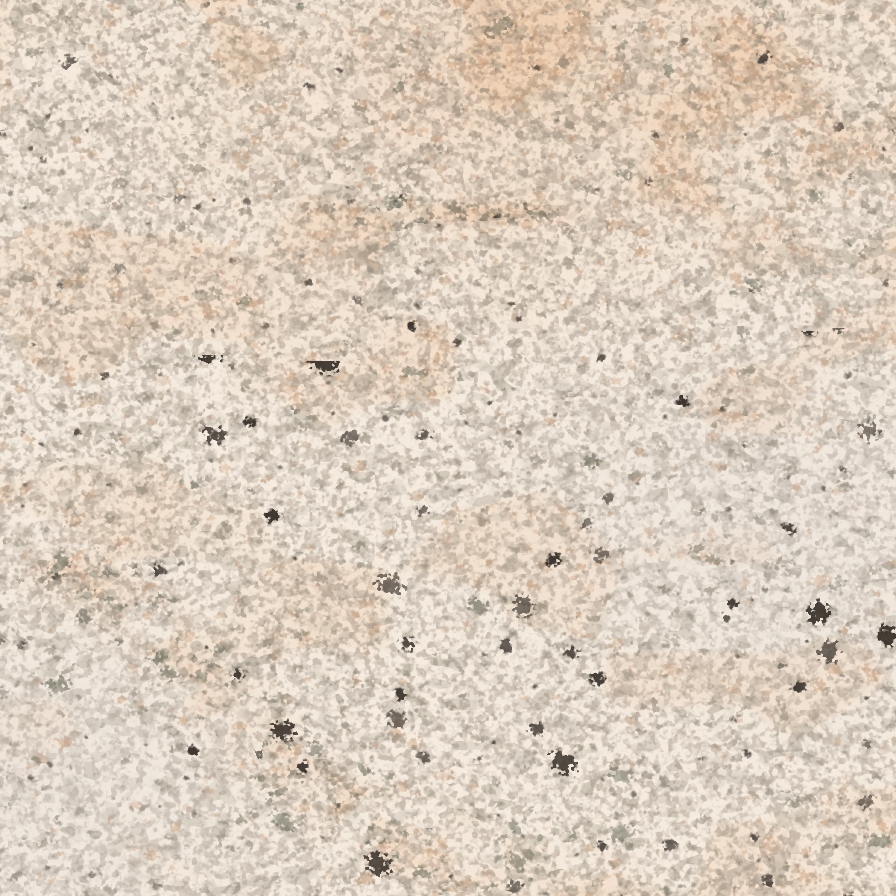
This texture is drawn by a three.js fragment shader. Its source:

```glsl
// Pale cream granite with peach clouds, a greenish vein and dark mineral specks.
varying vec2 vUv;

const vec3 CREAM_LIGHT = vec3(0.960, 0.922, 0.872);
const vec3 CREAM_SHADE = vec3(0.790, 0.742, 0.690);
const vec3 PEACH       = vec3(0.900, 0.770, 0.650);
const vec3 COOL_GREY   = vec3(0.880, 0.855, 0.850);
const vec3 RUST        = vec3(0.780, 0.600, 0.450);
const vec3 GREY_FLECK  = vec3(0.530, 0.500, 0.440);
const vec3 GREEN_FLECK = vec3(0.420, 0.430, 0.370);
const vec3 DARK_MINERAL = vec3(0.200, 0.175, 0.150);

const float GRAIN_SCALE = 170.0;  // cells across the canvas
const float FLECK_SCALE = 85.0;
const float DOT_SCALE   = 52.0;
const float SPOT_SCALE  = 25.0;
const float SOFTNESS    = 0.0019; // edge blur in canvas units

float hash(vec2 p) {
  vec3 q = fract(vec3(p.xyx) * 0.1031);
  q += dot(q, q.yzx + 33.33);
  return fract((q.x + q.y) * q.z);
}

vec2 hash2(vec2 p) {
  return vec2(hash(p + 17.3), hash(p + 71.9));
}

// Cellular noise whose random cell values melt into each other
float cellBlend(vec2 p) {
  vec2 cell = floor(p);
  float total = 0.0;
  float weights = 0.0;
  for (int j = -1; j <= 1; j++) {
    for (int i = -1; i <= 1; i++) {
      vec2 id = cell + vec2(float(i), float(j));
      vec2 away = id + hash2(id) - p;
      float w = exp(-8.0 * dot(away, away));
      total += w * hash(id + 5.7);
      weights += w;
    }
  }
  return total / weights;
}

// Scattered, turned ovals; radii are given in canvas units
float specks(vec2 uv, float scale, float density, float rMin, float rMax, float stretch, float rough) {
  vec2 p = uv * scale;
  vec2 cell = floor(p);
  float mask = 0.0;
  for (int j = -1; j <= 1; j++) {
    for (int i = -1; i <= 1; i++) {
      vec2 id = cell + vec2(float(i), float(j));
      vec2 away = (p - id - hash2(id + scale)) / scale;
      float turn = (hash(id + 3.1) - 0.5) * 1.6;
      float c = cos(turn);
      float s = sin(turn);
      away = vec2(c * away.x + s * away.y, c * away.y - s * away.x);
      away.x /= mix(1.0, stretch, hash(id + 8.2));
      float size = hash(id + 41.0);
      float r = mix(rMin, rMax, size * size);
      float d = length(away) + rough * r;
      float shape = 1.0 - smoothstep(r - SOFTNESS, r + SOFTNESS, d);
      float present = step(hash(id + scale * 1.7), density);
      mask = max(mask, present * shape * mix(0.55, 1.0, hash(id + 23.0)));
    }
  }
  return mask;
}

float blob(vec2 p, vec2 centre, vec2 radius) {
  vec2 d = (p - centre) / radius;
  return exp(-dot(d, d));
}

void main() {
  vec2 uv = vUv;
  float patches = cellBlend(uv * vec2(9.0, 14.0) + 3.0);
  float clumps = cellBlend(uv * vec2(30.0, 46.0) + 40.0);
  float fine = cellBlend(uv * GRAIN_SCALE);
  float finest = cellBlend(uv * GRAIN_SCALE * 1.8 + 90.0);
  float rough = (finest - 0.5) * 1.3;

  // Regions: sagging vein, short streak, warm top, cool sides
  float bell = 0.38 * exp(-pow(uv.x / 0.32, 2.0));
  float slope = bell * uv.x * 19.5;
  float veinGap = (uv.y - bell + (patches - 0.5) * 0.05) / sqrt(1.0 + slope * slope);
  float vein = exp(-pow(veinGap / 0.036, 2.0)) * smoothstep(0.0, 0.07, uv.x);
  vein *= (1.0 - smoothstep(0.45, 0.8, uv.x)) * smoothstep(0.1, 0.65, clumps * 0.6 + patches * 0.4);
  float streak = blob(uv, vec2(0.54, 0.762), vec2(0.085, 0.011));
  float warmTop = blob(uv, vec2(0.62, 0.90), vec2(0.36, 0.18));
  float cloud = smoothstep(0.52, 0.9, patches) * smoothstep(0.05, 0.3, uv.y + uv.x * 0.5);
  float warmth = clamp(warmTop * (0.32 + 0.35 * patches) + cloud * 0.32 + vein * 0.5 + streak * 0.6, 0.0, 0.8);
  float cool = blob(uv, vec2(0.88, 0.40), vec2(0.25, 0.18)) + blob(uv, vec2(0.06, 0.12), vec2(0.2, 0.18));

  // Fine cream ground with soft tints
  float shade = fine * 0.6 + finest * 0.4;
  vec3 color = mix(CREAM_SHADE, CREAM_LIGHT, smoothstep(0.12, 0.70, shade));
  color = mix(color, color * PEACH / CREAM_LIGHT * 1.04, warmth);
  color = mix(color, COOL_GREY, cool * 0.3);

  // Faint smudges, rust grains and grey-green flecks
  float smudge = smoothstep(0.60, 0.90, cellBlend(uv * vec2(75.0, 105.0) + 11.0));
  color = mix(color, GREY_FLECK, smudge * (0.14 + 0.22 * clumps));
  float rust = specks(uv + 0.37, FLECK_SCALE, 0.04 + warmth * 0.45, 0.002, 0.006, 1.8, rough);
  color = mix(color, RUST, rust * 0.42);
  float fleckDensity = 0.10 + 0.34 * clumps + 0.35 * vein + 0.4 * streak - 0.08 * cool;
  float fleck = specks(uv, FLECK_SCALE, fleckDensity, 0.0012, 0.0045, 2.2, rough);
  color = mix(color, GREY_FLECK, fleck * 0.55);
  float green = specks(uv + 0.71, FLECK_SCALE * 0.8, vein * 0.6 + streak * 0.9 + 0.015, 0.002, 0.0075, 2.0, rough);
  color = mix(color, GREEN_FLECK, green * 0.62);

  // Dark dots everywhere, larger crystals mostly in the lower half
  float dots = specks(uv, DOT_SCALE, 0.055 + 0.06 * streak, 0.0014, 0.0038, 1.4, rough);
  float low = 1.0 - smoothstep(0.50, 0.72, uv.y);
  float corner = 1.0 - smoothstep(0.18, 0.38, uv.x + uv.y * 0.4);
  float spotDensity = 0.012 + 0.10 * low * (1.0 - corner);
  float spots = specks(uv, SPOT_SCALE, spotDensity, 0.0048, 0.0105, 1.4, rough);
  color = mix(color, DARK_MINERAL, max(dots * 0.75, spots * 0.94));

  gl_FragColor = vec4(color, 1.0);
}
```
